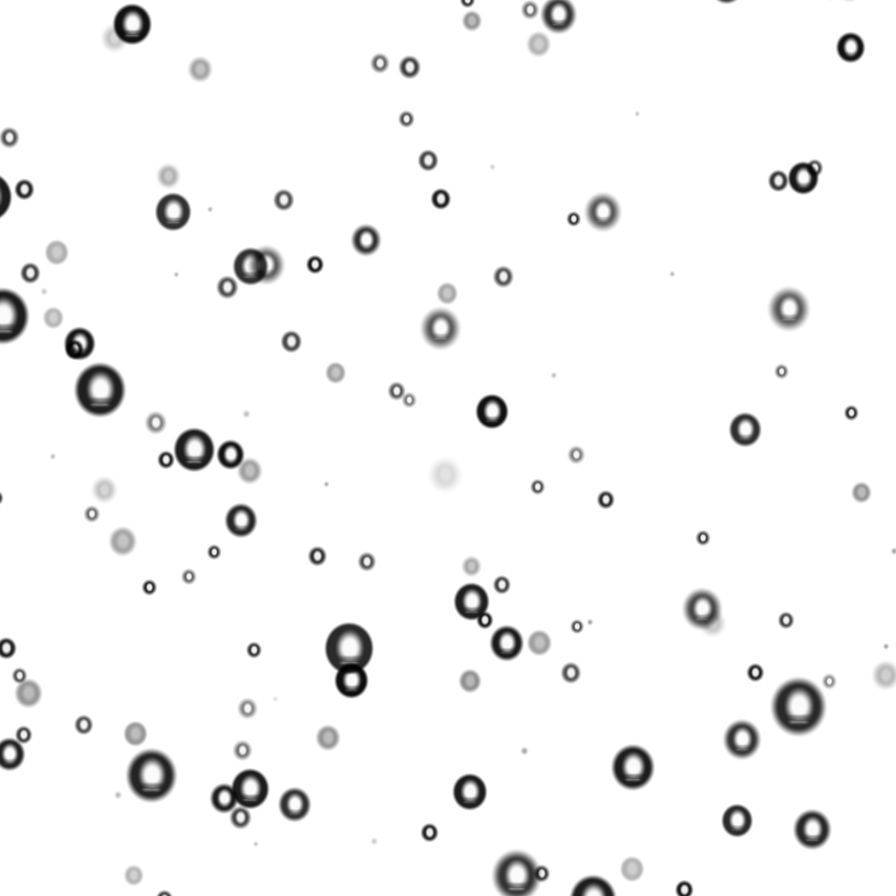
This texture is drawn by a three.js fragment shader. Its source:

```glsl
// Scattered dark-rimmed bubbles, sharp and out of focus, on a white ground.

#define LARGE_RADIUS  vec2(0.0205, 0.0285)
#define MEDIUM_RADIUS vec2(0.0140, 0.0195)
#define SMALL_RADIUS  vec2(0.0062, 0.0108)
#define FAINT_RADIUS  vec2(0.0090, 0.0140)
#define SPECK_RADIUS  vec2(0.0015, 0.0030)
#define LARGE_FILL  0.42
#define MEDIUM_FILL 0.52
#define SMALL_FILL  0.50
#define FAINT_FILL  0.46
#define SPECK_FILL  0.25
#define EDGE_SOFTNESS 0.0026
#define RIGHT_THINNING 0.45

varying vec2 vUv;

// Sine-free hash: three values in 0..1 from a cell and a seed.
vec3 hash3(vec2 cell, float seed) {
  vec3 p = fract(vec3(cell.xyx + seed * 17.31) * vec3(0.1031, 0.1030, 0.0973));
  p += dot(p, p.yxz + 33.33);
  return fract((p.xxy + p.yzz) * p.zyx);
}

// Darkness of one bubble: a soft disc with a bright, slightly tall core.
float bubbleInk(vec2 offset, float radius, float blur, float hollow) {
  vec2 q = offset * vec2(1.03, 0.97) / radius;
  float softness = blur / radius;
  float disc = 1.0 - smoothstep(1.0 - softness, 1.0 + softness, length(q));

  float coreDistance = length((q - vec2(0.03, 0.02)) * vec2(1.13, 0.94));
  float core = 1.0 - smoothstep(0.27, 0.76, coreDistance);

  // Lower shade and a thin reflected strip, clear only on larger bubbles.
  float detail = smoothstep(0.010, 0.024, radius);
  float shade = 1.0 - smoothstep(-0.40, -0.24, q.y);
  float strip = exp(-pow((q.y + 0.58) / 0.08, 2.0))
              * (1.0 - smoothstep(0.20, 0.50, abs(q.x)));
  core *= 1.0 - 0.40 * detail * shade;
  core = max(core, 0.40 * detail * strip);

  return disc * (1.0 - hollow * core);
}

// Light passing through one jittered grid of bubbles.
// inkRange: palest to darkest rim; defocus: largest blur as a share of radius.
float bubbleLayer(vec2 uv, float cells, float fill, vec2 radiusRange,
                  vec2 inkRange, float defocus, float hollow, float seed) {
  vec2 home = floor(uv * cells);
  float light = 1.0;
  for (int j = -1; j <= 1; j++) {
    for (int i = -1; i <= 1; i++) {
      vec2 cell = home + vec2(float(i), float(j));
      vec3 place = hash3(cell, seed);
      vec3 look = hash3(cell, seed + 5.7);
      vec2 center = (cell + place.xy) / cells;
      float density = fill * (1.0 + RIGHT_THINNING * (0.5 - center.x));
      float present = step(place.z, density);

      float radius = mix(radiusRange.x, radiusRange.y, look.x);
      float blurAmount = look.y * look.y * look.y;
      float blur = EDGE_SOFTNESS + defocus * radius * blurAmount;
      float ink = mix(inkRange.y, inkRange.x, max(blurAmount, look.z * 0.6));
      light *= 1.0 - present * ink * bubbleInk(uv - center, radius, blur, hollow);
    }
  }
  return light;
}

void main() {
  float light = 1.0;

  // Out-of-focus smudges and dust behind.
  light *= bubbleLayer(vUv, 7.0, FAINT_FILL, FAINT_RADIUS, vec2(0.14, 0.46), 0.45, 0.35, 1.0);
  light *= bubbleLayer(vUv, 8.0, SPECK_FILL, SPECK_RADIUS, vec2(0.15, 0.45), 0.20, 0.0, 2.0);

  // Focused bubbles, small to large.
  light *= bubbleLayer(vUv, 11.0, SMALL_FILL, SMALL_RADIUS, vec2(0.50, 0.92), 0.16, 0.93, 3.0);
  light *= bubbleLayer(vUv, 7.0, MEDIUM_FILL, MEDIUM_RADIUS, vec2(0.66, 0.95), 0.24, 0.98, 4.0);
  light *= bubbleLayer(vUv, 5.0, LARGE_FILL, LARGE_RADIUS, vec2(0.76, 0.94), 0.22, 0.98, 6.0);

  gl_FragColor = vec4(vec3(light), 1.0);
}
```
